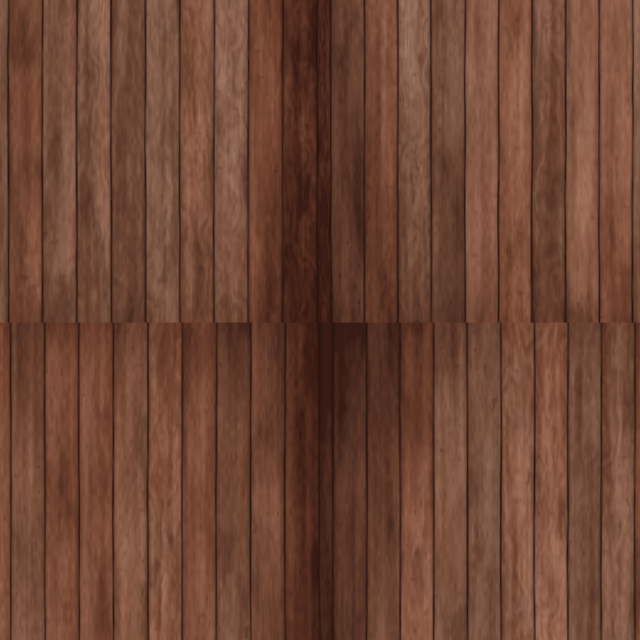
Write a three.js fragment shader that draws this texture.

```glsl
varying vec2 vUv;

const float LEFT_START = 0.013;
const float LEFT_PITCH = 0.0536;
const float SLIVER_START = 0.4954;
const float SLIVER_WIDTH = 0.0215;
const float RIGHT_PITCH = 0.0524;
const float LEFT_COUNT = 9.0;
const float ROW_SEAM = 0.496;
const float ROW_SHIFT = 0.0035;
const float GAP_HALF = 0.0009;
const float GAP_SOFT = 0.0021;
const float SEAM_SOFT = 0.0012;
const float BASE_TONE = 0.735;
const float PLANK_VARIATION = 0.20;
const float STREAK_STRENGTH = 0.40;
const float FIBRE_STRENGTH = 0.13;
const float BLOTCH_STRENGTH = 0.42;
const float SMEAR_STRENGTH = 0.20;
const float PIT_STRENGTH = 0.14;

const vec3 GAP_COLOR = vec3(0.15, 0.07, 0.052);
const vec3 DARK_WOOD = vec3(0.22, 0.105, 0.077);
const vec3 MID_WOOD = vec3(0.43, 0.268, 0.20);
const vec3 LIGHT_WOOD = vec3(0.62, 0.45, 0.37);
const vec3 WARM_TINT = vec3(1.04, 0.985, 0.94);
const vec3 GREY_TINT = vec3(0.97, 1.015, 1.03);

float hash(vec2 p) {
  return fract(sin(dot(p, vec2(127.1, 311.7))) * 43758.5453);
}

float noise(vec2 p) {
  vec2 i = floor(p);
  vec2 f = fract(p);
  f = f * f * (3.0 - 2.0 * f);
  return mix(mix(hash(i), hash(i + vec2(1.0, 0.0)), f.x),
             mix(hash(i + vec2(0.0, 1.0)), hash(i + vec2(1.0, 1.0)), f.x), f.y);
}

float fbm(vec2 p) {
  float sum = 0.0;
  float weight = 0.5;
  for (int i = 0; i < 4; i++) {
    sum += weight * noise(p);
    p = p * 2.03 + 17.3;
    weight *= 0.5;
  }
  return sum / 0.9375;
}

// Returns plank index, position across it, and distance to its edge
vec3 plankAt(float x) {
  float start = LEFT_START;
  float pitch = LEFT_PITCH;
  float first = 0.0;
  if (x >= SLIVER_START + SLIVER_WIDTH) {
    start = SLIVER_START + SLIVER_WIDTH;
    pitch = RIGHT_PITCH;
    first = LEFT_COUNT + 1.0;
  } else if (x >= SLIVER_START) {
    start = SLIVER_START;
    pitch = SLIVER_WIDTH;
    first = LEFT_COUNT;
  }
  float t = (x - start) / pitch;
  float across = fract(t);
  return vec3(first + floor(t), across, min(across, 1.0 - across) * pitch);
}

// Broad stains: dark centre, dark seam, dark patch right of centre
float stain(vec2 uv, float row) {
  float centre = exp(-pow((uv.x - 0.487) / 0.052, 2.0));
  float halo = exp(-pow((uv.x - 0.50) / 0.14, 2.0));
  float seam = exp(-abs(uv.y - ROW_SEAM) / 0.12);
  vec2 patchPos = (uv - vec2(0.60, mix(0.40, 0.62, row))) / vec2(0.075, 0.20);
  return 0.36 * centre + 0.14 * halo + 0.23 * seam + 0.20 * exp(-dot(patchPos, patchPos));
}

vec3 boards(vec2 uv, float row) {
  float wander = 0.0016 * (noise(vec2(uv.x * 12.0, uv.y * 9.0 + row * 31.0)) - 0.5);
  vec3 plank = plankAt(uv.x - ROW_SHIFT * (1.0 - row) + wander);
  float id = mod(plank.x + 20.0, 20.0);
  vec2 seed = vec2(id, row);
  float offset = hash(seed + 3.7) * 60.0;
  float figured = smoothstep(0.5, 0.95, hash(seed + 9.1));

  // Grain
  float streak = fbm(vec2(uv.x * 110.0 + offset, uv.y * 4.5 + offset));
  float fibre = noise(vec2(uv.x * 260.0, uv.y * 85.0 + offset));
  float blotch = fbm(vec2(uv.x * 28.0 + offset, uv.y * 6.0 - offset));
  float warp = fbm(vec2(plank.y * 2.0 + offset, uv.y * 16.0));
  float rings = sin(6.2832 * (plank.y * 2.5 + warp * 3.5));

  float tone = BASE_TONE + PLANK_VARIATION * (hash(seed) - 0.5) - stain(uv, row);
  tone += STREAK_STRENGTH * (streak - 0.5) + FIBRE_STRENGTH * (fibre - 0.5);
  tone += BLOTCH_STRENGTH * (blotch - 0.5) + (0.01 + 0.045 * figured) * rings;
  if (id == LEFT_COUNT) tone -= 0.06;

  // Weathered smears and small pits
  float smear = fbm(vec2(uv.x * 38.0 - offset, uv.y * 9.0 + offset));
  tone -= SMEAR_STRENGTH * smoothstep(0.55, 0.85, smear);
  float pits = noise(vec2(uv.x * 170.0, uv.y * 75.0) + offset);
  tone -= PIT_STRENGTH * smoothstep(0.8, 1.0, pits) * smoothstep(0.42, 0.65, blotch);
  tone = clamp(tone, 0.0, 1.0);

  vec3 color = mix(DARK_WOOD, MID_WOOD, clamp(tone / 0.55, 0.0, 1.0));
  color = mix(color, LIGHT_WOOD, clamp((tone - 0.55) / 0.45, 0.0, 1.0));
  float tint = 0.6 * hash(seed + 5.3) + 0.4 * smear;
  color *= mix(WARM_TINT, GREY_TINT, smoothstep(0.2, 0.75, tint));

  // Gaps and shaded edges
  color *= 0.88 + 0.12 * smoothstep(0.0, 0.008, plank.z);
  float gap = 1.0 - smoothstep(GAP_HALF - 0.5 * GAP_SOFT, GAP_HALF + GAP_SOFT, plank.z);
  float depth = 0.5 + 0.45 * noise(vec2(id * 7.0, uv.y * 22.0 + row * 13.0));
  return mix(color, GAP_COLOR, gap * depth);
}

void main() {
  float upper = smoothstep(ROW_SEAM - SEAM_SOFT, ROW_SEAM + SEAM_SOFT, vUv.y);
  vec3 color = mix(boards(vUv, 0.0), boards(vUv, 1.0), upper);
  gl_FragColor = vec4(color, 1.0);
}
```
